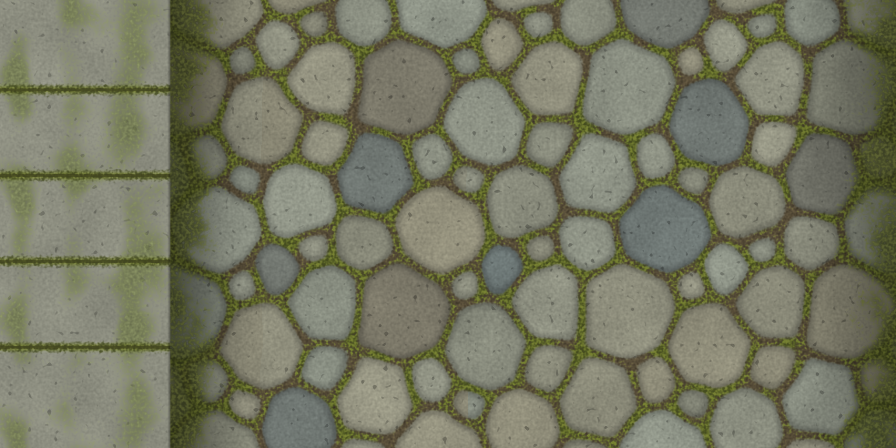
Give the GLSL for this texture, as a Shadertoy shader.

```glsl
// Mossy paving: a strip of square slabs beside a bed of rounded cobbles.
// Cobbles are a repeating weighted Voronoi cell with softened corners;
// gradient noise warps the outlines and scatters moss, stains and pits.

vec2 hash2(vec2 p) {
    vec3 q = fract(p.xyx * vec3(0.1031, 0.1030, 0.0973));
    q += dot(q, q.yzx + 33.33);
    return fract((q.xx + q.yz) * q.zy);
}

float corner(vec2 cell, vec2 f, vec2 o) {
    return dot(hash2(cell + o + 71.0) * 2.0 - 1.0, f - o);
}

float gradientNoise(vec2 p) {
    vec2 i = floor(p), f = fract(p);
    vec2 u = f * f * f * (f * (f * 6.0 - 15.0) + 10.0);
    return mix(mix(corner(i, f, vec2(0, 0)), corner(i, f, vec2(1, 0)), u.x),
               mix(corner(i, f, vec2(0, 1)), corner(i, f, vec2(1, 1)), u.x), u.y);
}

float fbm(vec2 p) {
    float sum = 0.0, amp = 1.0;
    for (int i = 0; i < 4; i++) {
        sum += amp * gradientNoise(p);
        p = mat2(1.6, 1.2, -1.2, 1.6) * p + 5.3;
        amp *= 0.55;
    }
    return sum;
}

// Centre and radius of each cobble in one unit tile
const vec3 STONES[13] = vec3[](
    vec3(.96, .02, .20), vec3(.79, .39, .215), vec3(.46, .355, .17),
    vec3(.17, .55, .185), vec3(.68, .78, .18), vec3(.33, .90, .165),
    vec3(.45, .64, .11), vec3(.92, .705, .105), vec3(.09, .81, .08),
    vec3(.625, .08, .13), vec3(.40, .105, .07), vec3(.245, .20, .105),
    vec3(.085, .265, .06));

// Darker cobbles: centre, then tint from brown (-1) to blue (1)
const vec3 DARK[10] = vec3[](
    vec3(1.79, .39, -.7), vec3(1.68, .78, .6), vec3(3.17, .55, .6),
    vec3(2.96, 1.02, .8), vec3(2.245, 1.20, 1.), vec3(1.79, 1.39, -.8),
    vec3(1.245, 1.20, .3), vec3(1.33, 1.90, .6), vec3(2.96, .02, .2),
    vec3(3.68, .78, -.2));

// Depth inside the nearest cobble (negative in the joint); also its centre
float cobbleDepth(vec2 p, out vec2 home) {
    const float soft = 0.022;
    float best = 9.0, others = 1e-9;
    home = p;
    for (int i = 0; i < 13; i++) {
        vec2 d = p - STONES[i].xy;
        d -= floor(d + 0.5);
        float dist = length(d) - STONES[i].z;
        others += exp(-max(dist, best) / soft);
        if (dist < best) { best = dist; home = p - d; }
    }
    float gap = -soft * log(others) - best;
    return min(0.5 * gap - 0.012, 0.022 - best);
}

vec3 mossColor(float grain) {
    return mix(vec3(.27, .30, .12), vec3(.47, .51, .20), smoothstep(-.45, .5, grain));
}

vec3 cobbles(vec2 p, float grain, float stain, float aa) {
    vec2 warp = vec2(gradientNoise(p * 5.0), gradientNoise(p * 5.0 + 19.0));
    vec2 home;
    float depth = cobbleDepth(p + 0.024 * warp, home);
    vec2 rnd = hash2(floor(home * 50.0 + 0.5));

    // Stone face
    vec3 stone = mix(vec3(.51, .515, .455), vec3(.575, .58, .515), rnd.x);
    stone += (rnd.y - 0.5) * vec3(.035, .0, -.03);
    for (int i = 0; i < 10; i++) {
        float hit = 1.0 - step(0.04, distance(home, DARK[i].xy));
        stone = mix(stone, vec3(.445, .455, .42) + DARK[i].z * vec3(-.03, .0, .03), hit);
    }
    stone *= 1.0 + 0.10 * stain + 0.13 * grain;
    stone *= 1.0 - 0.25 * smoothstep(.28, .5, gradientNoise(p * 38.0));
    stone *= mix(0.76, 1.03, smoothstep(-.005, .04, depth));

    // Joint of soil and moss
    float green = smoothstep(-.25, .2, gradientNoise(p * 9.0 + 4.0) + 0.5 * grain);
    vec3 joint = mix(vec3(.34, .30, .22) * (1.0 + 0.4 * grain), mossColor(grain), green);
    float edge = depth + 0.006 * grain;
    vec3 col = mix(joint, stone, smoothstep(-aa, aa + 0.006, edge));

    // Moss and shade creeping in from both sides
    float side = max(1.0 - smoothstep(.76, 1.18, p.x), smoothstep(3.5, 4.05, p.x));
    float cover = side * 1.15 + 0.55 * stain + 0.35 * grain - 0.55;
    cover -= 0.25 * smoothstep(0.0, 0.05, depth);
    col = mix(col, mossColor(grain), 0.8 * smoothstep(-.1, .4, cover));
    float shade = max(1.0 - smoothstep(.74, 1.2, p.x), 0.85 * smoothstep(3.45, 4.0, p.x));
    return col * (1.0 - 0.36 * shade);
}

vec3 slabs(vec2 p, float grain, float stain, float aa) {
    vec3 col = vec3(.555, .56, .505) * (1.0 + 0.10 * stain + 0.11 * grain);
    col *= 1.0 - 0.22 * smoothstep(.3, .5, gradientNoise(p * 34.0));

    // Moss blotches gathered in three columns
    float column = exp(-pow((p.x - .08) / .07, 2.0)) + exp(-pow((p.x - .32) / .08, 2.0))
                 + 1.2 * exp(-pow((p.x - .59) / .10, 2.0));
    float patchy = gradientNoise(p * vec2(5.0, 4.5) + 8.0) + 0.4 * stain + 0.3 * grain;
    col = mix(col, vec3(.43, .47, .27) * (1.0 + 0.3 * grain),
              0.7 * smoothstep(.1, .65, patchy + 0.5 * column - 0.12));

    // Four mossy joints
    float row = abs(fract((p.y - .401) / .383 + 0.5) - 0.5) * .383;
    float inside = step(.2, p.y) * step(p.y, 1.75);
    float fringe = 1.0 - smoothstep(.008, .03, row + 0.014 * grain);
    col = mix(col, mossColor(grain), 0.85 * fringe * inside);
    float line = 1.0 - smoothstep(.004, .006 + aa, row + 0.004 * grain);
    col = mix(col, vec3(.24, .25, .11), 0.75 * line * inside);
    return col * (1.0 - 0.3 * smoothstep(.745, .76, p.x));
}

void mainImage(out vec4 fragColor, in vec2 fragCoord) {
    vec2 uv = fragCoord / iResolution.xy;
    vec2 p = vec2(4.0 * uv.x, 2.0 - 2.0 * uv.y);   // tile units, y downwards
    float aa = 2.0 / iResolution.y;
    float grain = gradientNoise(p * 64.0) + 0.6 * gradientNoise(p * 101.0 + 7.0);
    float stain = fbm(p * 4.0);
    vec3 col = mix(slabs(p, grain, stain, aa), cobbles(p, grain, stain, aa),
                   smoothstep(.76 - aa, .76 + aa, p.x));
    fragColor = vec4(col, 1.0);
}
```
